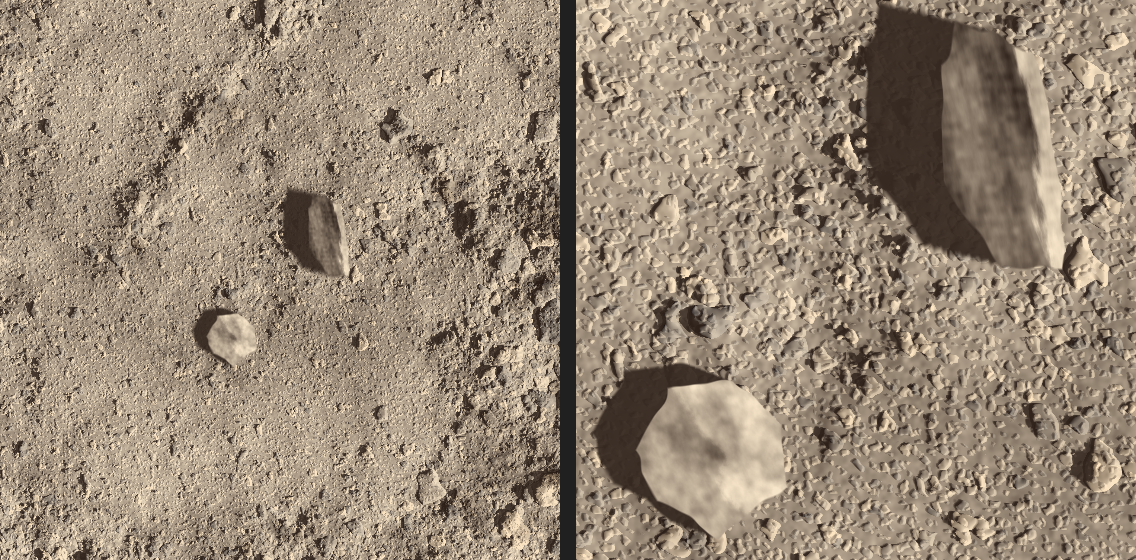
Left, the full canvas; right, a detail of the centre.
A WebGL 2 fragment shader for this texture:

```glsl
#version 300 es
precision highp float;
// Sunlit dry gravelly soil with a diagonal ridge, scattered clods and two rocks casting shadows.
uniform vec2 u_resolution;
out vec4 fragColor;

const float TAU = 6.28318;
const vec2 TO_SUN = vec2(0.94, -0.34);
const vec3 DARK_EARTH = vec3(0.20, 0.15, 0.12);
const vec3 PALE_EARTH = vec3(0.87, 0.80, 0.70);

float hash(vec2 p) {
  return fract(sin(dot(p, vec2(127.1, 311.7))) * 43758.545);
}

float noise(vec2 p) {
  vec2 i = floor(p), f = fract(p);
  f = f * f * (3.0 - 2.0 * f);
  return mix(mix(hash(i), hash(i + vec2(1, 0)), f.x),
             mix(hash(i + vec2(0, 1)), hash(i + vec2(1, 1)), f.x), f.y);
}

float fbm(vec2 p, int octaves) {
  float sum = 0.0, amp = 0.5;
  for (int i = 0; i < octaves; i++) {
    sum += amp * noise(p);
    p = mat2(1.6, 1.2, -1.2, 1.6) * p + 7.3;
    amp *= 0.5;
  }
  return sum;
}

mat2 rotate(float a) {
  return mat2(cos(a), sin(a), -sin(a), cos(a));
}

// Earth tone: 0.2 is deep shade, 0.87 is full sun
vec3 earth(float tone) {
  return mix(DARK_EARTH, PALE_EARTH, clamp((tone - 0.2) / 0.67, -0.12, 1.15));
}

float ridge(vec2 p) {
  vec2 a = vec2(0.52, 1.03), b = vec2(0.20, 0.54);
  vec2 ab = b - a, ap = p - a;
  float along = clamp(dot(ap, ab) / dot(ab, ab), 0.0, 1.0);
  float d = length(ap - ab * along) + 0.05 * (noise(p * 14.0) - 0.5);
  return exp(-d * d / 0.0016);
}

// Scattered lumps: x is height, y is a random tone per lump
vec2 lumps(vec2 p, float cells, float density) {
  vec2 q = p * cells;
  q += 0.45 * vec2(noise(q * 2.3), noise(q * 2.3 + 31.0));
  vec2 id = floor(q), best = vec2(0.0);
  for (int j = -1; j <= 1; j++)
    for (int i = -1; i <= 1; i++) {
      vec2 c = id + vec2(i, j), key = c + cells;
      float pick = hash(key), grade = hash(key + 19.7);
      vec2 d = q - c - vec2(grade, hash(key + 41.3));
      d = d * rotate(TAU * pick) * vec2(1.25, 0.85);
      float size = mix(0.22, 0.6, grade * grade);
      size *= smoothstep(pick - 0.04, pick + 0.04, density) + 0.001;
      float dist = 0.55 * length(d) + 0.5 * max(abs(d.x), abs(d.y));
      float dome = size * sqrt(max(0.0, 1.0 - dist * dist / (size * size)));
      if (dome > best.x) best = vec2(dome, fract(pick * 37.0 + grade) - 0.5);
    }
  return vec2(best.x * 0.8 / cells, best.y);
}

// Ground surface: x is height, y is tone variation
vec2 soil(vec2 p, float rough) {
  vec2 top = lumps(p, 18.0, 0.34 * rough * rough);
  vec2 pebble = lumps(p, 42.0, 0.03 + 0.36 * rough);
  vec2 grit = lumps(p, 88.0, 0.24 + 0.50 * rough);
  vec2 grain = lumps(p, 175.0, 0.92);
  if (pebble.x > top.x) top = pebble;
  if (grit.x > top.x) top = grit;
  float swell = 0.085 * fbm(p * 9.0, 6) * (0.35 + rough) + 0.022 * ridge(p);
  return vec2(top.x + 1.1 * grain.x + swell, top.y + 0.7 * grain.y);
}

// Signed distance to a rock cut by jittered planes
float rock(vec2 p, vec2 radii, float tilt, float seed) {
  vec2 q = p * rotate(tilt) / radii;
  float d = -1.0;
  for (int i = 0; i < 7; i++) {
    vec2 key = vec2(float(i), seed);
    float a = TAU * (float(i) + 0.6 * hash(key)) / 7.0;
    d = max(d, dot(q, vec2(cos(a), sin(a))) - mix(0.74, 1.0, hash(key + 5.1)));
  }
  return (d + 0.12 * (noise(q * 4.0 + seed) - 0.5)) * min(radii.x, radii.y);
}

// Adds a rock; faces holds shaded tone, sunny tone and the edge between them
vec3 addRock(vec3 ground, vec2 p, vec2 radii, float tilt, float seed, vec2 shadowOffset, vec3 faces) {
  float soft = 1.0 / u_resolution.y, shade = 1.0;
  for (int i = 1; i <= 8; i++)
    shade = min(shade, rock(p - shadowOffset * float(i) / 8.0, radii, tilt, seed));
  ground = mix(ground, earth(0.21), 0.93 * (1.0 - smoothstep(-2.0 * soft, 2.0 * soft, shade)));
  vec2 q = p * rotate(tilt) / radii;
  float veins = fbm(q * vec2(3.5, 2.0) + seed, 6) - 0.48;
  float sunny = smoothstep(-0.06, 0.06, q.x - faces.z + 0.5 * veins);
  float tone = mix(faces.x, faces.y, sunny) + 0.6 * veins + 0.12 * (noise(p * 240.0) - 0.5);
  return mix(earth(tone), ground, smoothstep(-soft, soft, rock(p, radii, tilt, seed)));
}

void main() {
  vec2 p = gl_FragCoord.xy / u_resolution.y;
  // Coarse debris gathers on the ridge, at the right and along the bottom
  float patches = fbm(p * 6.0 + 3.0, 4);
  float rough = 0.75 * ridge(p) + 0.8 * smoothstep(0.72, 1.0, p.x + 0.5 * (patches - 0.45));
  rough += 0.65 - 0.65 * smoothstep(0.0, 0.28, p.y) + 0.3 - 0.3 * smoothstep(0.05, 0.35, p.x);
  rough = clamp(rough + 1.6 * (patches - 0.43), 0.05, 1.0);
  // Slope lighting and short shadows
  vec2 here = soil(p, rough);
  float reach = 0.0016, blocked = -1.0, span = 0.003;
  float facing = (here.x - soil(p + TO_SUN * reach, rough).x) / reach;
  for (int i = 0; i < 3; i++) {
    blocked = max(blocked, soil(p + TO_SUN * span, rough).x - here.x - 0.6 * span);
    span *= 2.2;
  }
  float shadow = smoothstep(0.0, 0.0018, blocked);
  float tone = 0.67 + 0.23 * clamp(facing, -1.5, 1.0) + 0.20 * here.y;
  tone += 0.26 * (fbm(p * 5.0 + 20.0, 5) - 0.48) + 0.12 * (noise(p * 300.0) - 0.5);
  tone -= 0.22 * rough * smoothstep(0.55, 0.8, fbm(p * 20.0, 3) + 0.1);
  vec3 color = earth(mix(tone, 0.22 + 0.1 * (tone - 0.6), 0.88 * shadow));
  color += vec3(0.03, 0.0, -0.035) * here.y * (1.0 - shadow);
  // Upright slab and rounded stone
  color = addRock(color, p - vec2(0.587, 0.575), vec2(0.040, 0.086), 0.2, 3.0,
                  vec2(-0.045, 0.012), vec3(0.43, 0.86, 0.45));
  color = addRock(color, p - vec2(0.416, 0.395), vec2(0.048, 0.044), 0.5, 8.0,
                  vec2(-0.026, 0.010), vec3(0.64, 0.78, 0.0));
  fragColor = vec4(color, 1.0);
}
```
